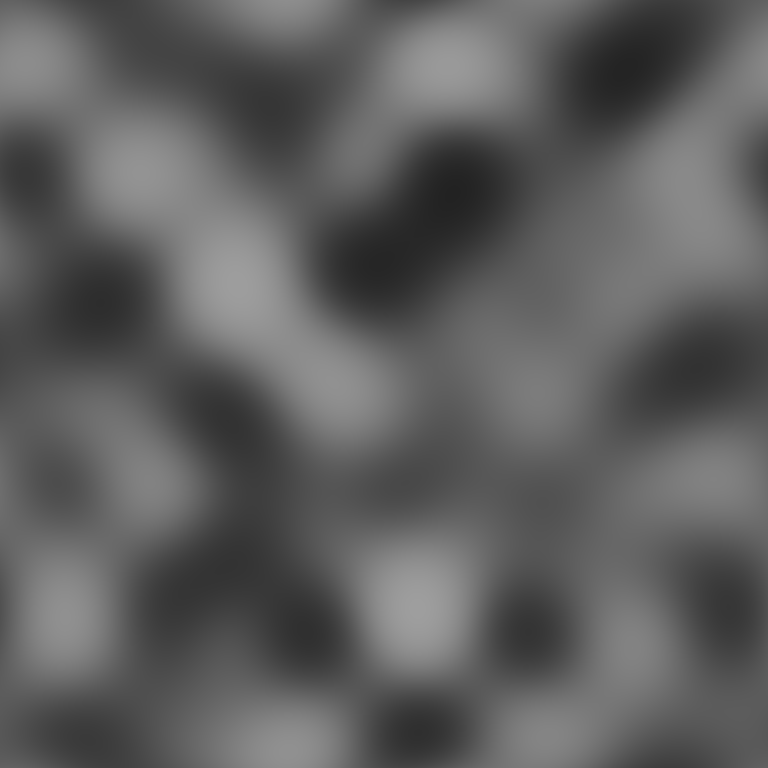
Write a Shadertoy shader that draws this texture.

```glsl
// Soft grey blobs: crossing waves with whole repeats form a slanted, seamless cloud lattice.

const float TAU = 6.2831853;
const int MAX_WAVES = 6;           // most repeats across the tile
const float MEAN_GREY = 0.37;
const float GREY_SPREAD = 0.104;   // standard deviation of the grey
const float BAND_CENTRE = 2.2;     // repeats per axis of the strongest waves
const float BAND_WIDTH = 1.6;
const float MIRROR_COLUMN = 0.0625;
const float ODD_STRENGTH = 0.85;

// Integer hash: two values in 0..1 for a wave and a seed
vec2 hashPair(ivec2 wave, int seed) {
    uvec3 h = uvec3(uint(wave.x), uint(wave.y), uint(seed));
    h = h * 1664525u + 1013904223u;
    h.x += h.y * h.z;
    h.y += h.z * h.x;
    h.z += h.x * h.y;
    h ^= h >> 16u;
    h.x += h.y * h.z;
    h.y += h.z * h.x;
    return vec2(h.xy & 65535u) / 65535.0;
}

// Strength of a wave by its repeats along both axes
float bandStrength(vec2 repeats, float centre, float width) {
    vec2 d = (repeats - centre) / width;
    return exp(-0.5 * dot(d, d));
}

// Sum of standing waves, scaled to unit deviation; no wave runs along an axis
float waveField(vec2 uv, float mirror, int seed) {
    float sum = 0.0;
    float power = 0.0;
    for (int i = 1; i <= MAX_WAVES; i++) {
        bool odd = i % 2 == 1;
        for (int j = 1; j <= MAX_WAVES; j++) {
            vec2 repeats = vec2(i, j);
            vec2 rnd = hashPair(ivec2(i, j), seed);
            float amplitude = bandStrength(repeats, BAND_CENTRE, BAND_WIDTH);
            amplitude *= mix(0.75, 1.0, rnd.x);

            // Even waves mirror about shared columns, odd ones break the symmetry
            float slide = odd ? hashPair(ivec2(j, i), seed + 1).x : 0.0;
            amplitude *= odd ? ODD_STRENGTH : 1.0;

            float across = cos(TAU * (repeats.x * (uv.x - mirror) + slide));
            float upward = cos(TAU * (repeats.y * uv.y + rnd.y));
            sum += amplitude * across * upward;
            power += 0.25 * amplitude * amplitude;
        }
    }
    return sum * inversesqrt(power);
}

// Rounds off the strongest peaks and hollows
float softenPeaks(float value, float gain, float bend) {
    return value * gain * inversesqrt(1.0 + bend * value * value);
}

void mainImage(out vec4 fragColor, in vec2 fragCoord) {
    vec2 uv = fragCoord / iResolution.xy;
    float field = waveField(uv, MIRROR_COLUMN, 29);
    float grey = MEAN_GREY + GREY_SPREAD * softenPeaks(field, 1.15, 0.12);
    fragColor = vec4(vec3(clamp(grey, 0.0, 1.0)), 1.0);
}
```
